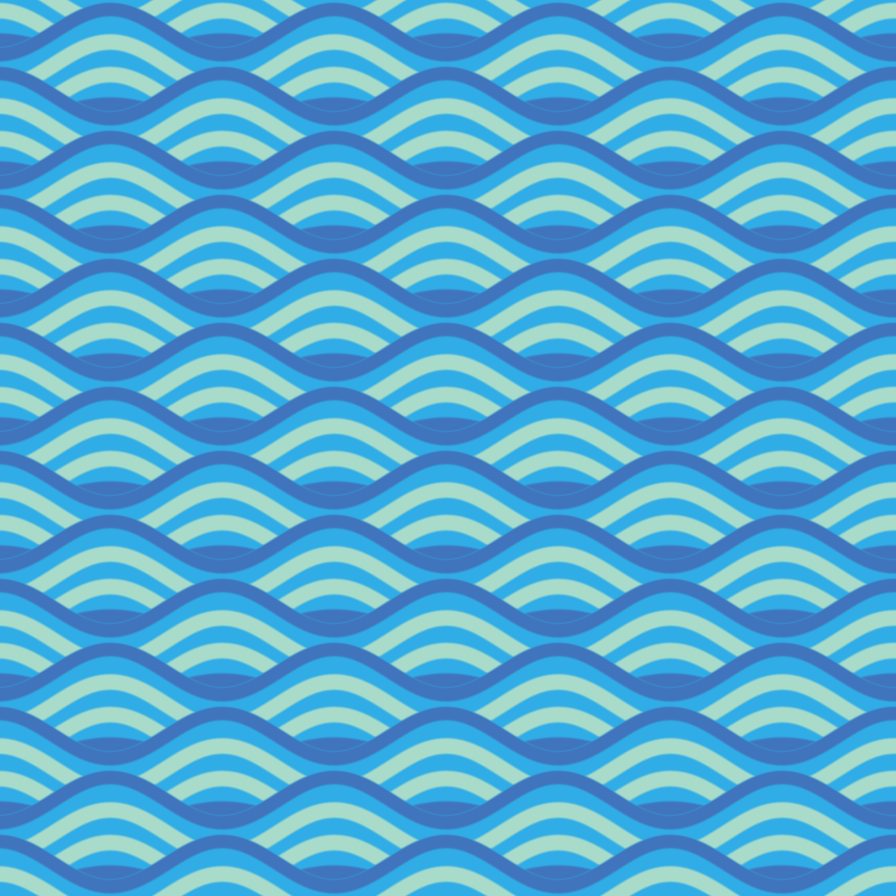
A Shadertoy shader for this pattern:

```glsl
// Overlapping rows of rolling waves with nested pale stripes, shifted half a wave per row.
#define COLUMNS 4.0          // waves across
#define ROWS 14.0            // rows down, even so the stagger wraps
#define SHIFT vec2(-0.002, 0.0026)
#define SWELL 0.0504         // crest to trough
#define RIM_HALF 0.0078      // half width of the dark rim
#define STRIPE_HALF 0.0087   // half width of a pale stripe
#define STRIPE_DEPTHS vec2(0.0443, 0.0807)
#define CORE_DEPTH 0.106     // top of the dark core below the crest
#define CORE_SWELL 0.45      // core curvature relative to the wave
#define SOFTNESS 0.0018

const float TAU = 6.2831853;
const vec3 WATER = vec3(0.19, 0.68, 0.90);
const vec3 DEEP = vec3(0.25, 0.46, 0.74);
const vec3 FOAM = vec3(0.66, 0.86, 0.79);

// Coverage of the region where the signed distance is positive
float cover(float d) {
    float s = max(SOFTNESS, 0.75 / min(iResolution.x, iResolution.y));
    return smoothstep(-s, s, d);
}

// Paints one row over the colour behind it; p.y runs down from its crest
vec3 paintRow(vec3 behind, vec2 p) {
    float phase = TAU * COLUMNS * p.x;
    float fall = 0.5 * SWELL * (1.0 - cos(phase));
    float slope = 0.5 * SWELL * TAU * COLUMNS * sin(phase);
    float toNormal = inversesqrt(1.0 + slope * slope);
    float depth = p.y - fall;

    // Distances measured across the bands keep their widths even
    float rim = (depth - RIM_HALF) * toNormal;
    vec2 stripes = abs(depth - STRIPE_DEPTHS) * toNormal;
    float core = p.y - CORE_SWELL * fall - CORE_DEPTH;

    vec3 color = mix(WATER, FOAM, cover(STRIPE_HALF - min(stripes.x, stripes.y)));
    color = mix(color, DEEP, max(cover(RIM_HALF - abs(rim)), cover(core)));
    return mix(behind, color, cover(rim + RIM_HALF));
}

void mainImage(out vec4 fragColor, in vec2 fragCoord) {
    vec2 uv = fragCoord / iResolution.xy;
    vec2 p = vec2(uv.x, 1.0 - uv.y) - SHIFT;
    float nearest = floor(p.y * ROWS);
    vec3 color = WATER;

    // Back to front: each lower row hides the one above
    for (int i = -1; i <= 1; i++) {
        float row = nearest + float(i);
        float stagger = 0.5 * (1.0 - mod(row, 2.0)) / COLUMNS;
        color = paintRow(color, p - vec2(stagger, row / ROWS));
    }
    fragColor = vec4(color, 1.0);
}
```
